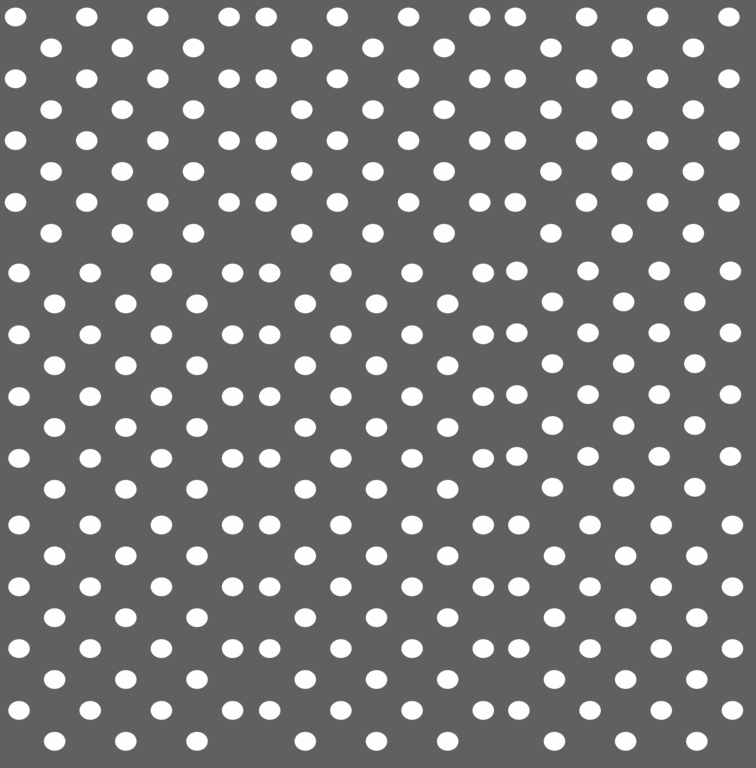
Write a Shadertoy shader that draws this pattern.

```glsl
// White oval dots on grey, in a three by three arrangement of staggered panels.
// Each panel has eight rows of alternately four and three dots; small nudges
// of the panels leave uneven seams. The nearest dot is found by rounding.

#define CANVAS vec2(754.0, 768.0)     // design units across and down
#define PANEL_PITCH vec2(250.0, 254.0)
#define FIRST_DOT vec2(15.5, 17.0)
#define DOT_PITCH vec2(71.0, 30.9)
#define DOT_RADIUS vec2(10.7, 9.4)
#define EDGE_SOFTNESS 0.85            // half width of the edge, in pixels
#define GROUND vec3(0.378)
#define DOT_COLOR vec3(0.995)

// Displacement of a panel from the regular panel grid
vec2 panelNudge(vec2 panel) {
    float lower = step(0.5, panel.y);
    float middle = lower * (1.0 - step(1.5, panel.y));
    float right = step(1.5, panel.x);
    return vec2(3.5 * lower - right * (1.5 + 2.0 * middle),
                2.0 * middle * (1.0 - right));
}

// Approximate signed distance to an axis-aligned ellipse
float ellipseDistance(vec2 p, vec2 radius) {
    float k = length(p / radius);
    float slope = length(p / (radius * radius));
    return k * (k - 1.0) / max(slope, 1e-4);
}

// Offset from the nearest dot centre within one panel
vec2 nearestDot(vec2 p) {
    float row = clamp(floor(p.y / DOT_PITCH.y + 0.5), 0.0, 7.0);
    float odd = mod(row, 2.0);
    float column = floor(p.x / DOT_PITCH.x - 0.5 * odd + 0.5);
    column = clamp(column, 0.0, 3.0 - odd);
    return p - DOT_PITCH * vec2(column + 0.5 * odd, row);
}

void mainImage(out vec4 fragColor, in vec2 fragCoord) {
    // Design coordinates, with y running downward
    vec2 uv = fragCoord / iResolution.xy;
    vec2 p = vec2(uv.x, 1.0 - uv.y) * CANVAS;

    // Panel seams lie midway between neighbouring groups of dots
    vec2 panel = clamp(floor((p + vec2(1.0, 2.0)) / vec2(249.0, 254.0)), 0.0, 2.0);
    vec2 origin = FIRST_DOT + panel * PANEL_PITCH + panelNudge(panel);

    // Smooth dot coverage
    float d = ellipseDistance(nearestDot(p - origin), DOT_RADIUS);
    float edge = EDGE_SOFTNESS * CANVAS.y / iResolution.y;
    float coverage = 1.0 - smoothstep(-edge, edge, d);

    fragColor = vec4(mix(GROUND, DOT_COLOR, coverage), 1.0);
}
```
